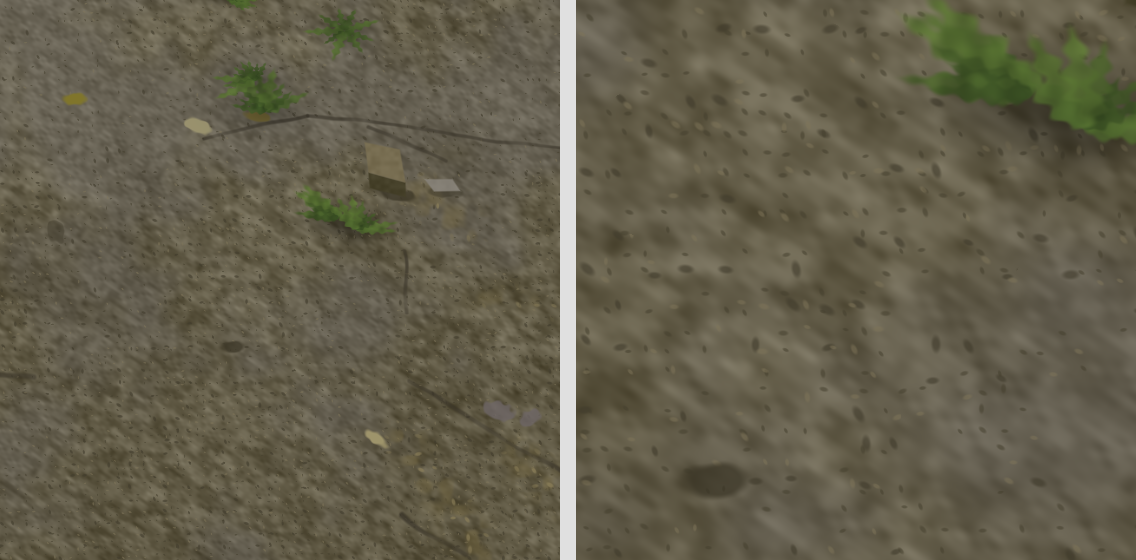
Left: the whole. Right: its middle third, enlarged.
This texture is drawn by a three.js fragment shader. Its source:

```glsl
// Damp bare soil seen at a slant, with weeds, a brick, fallen leaves, twigs and straw.
// Value noise stretched along a down-right grain and scattered specks make the ground;
// soft distance shapes are painted over it.
varying vec2 vUv;
vec2 p;
vec3 col;

float hash(vec2 v) {
  vec3 q = fract(v.xyx * 0.1031);
  q += dot(q, q.yzx + 33.33);
  return fract((q.x + q.y) * q.z);
}

float noise(vec2 v) {
  vec2 i = floor(v), f = fract(v);
  f = f * f * (3.0 - 2.0 * f);
  return mix(mix(hash(i), hash(i + vec2(1, 0)), f.x),
             mix(hash(i + vec2(0, 1)), hash(i + 1.0), f.x), f.y);
}

float fbm(vec2 v) {
  return 0.5 * noise(v) + 0.3 * noise(v * 2.1 + 7.3) + 0.2 * noise(v * 4.3 + 19.1);
}

vec2 turn(vec2 v, float a) {
  return vec2(cos(a) * v.x + sin(a) * v.y, cos(a) * v.y - sin(a) * v.x);
}

float segment(vec2 v, vec2 a, vec2 b) {
  vec2 d = b - a;
  return length(v - a - d * clamp(dot(v - a, d) / dot(d, d), 0.0, 1.0));
}

// Small ovals, one per cell at the given chance
float specks(float scale, float chance, float seed) {
  vec2 v = p * scale + seed, cell = floor(v);
  vec2 centre = 0.36 + 0.28 * vec2(hash(cell + 5.0), hash(cell + 11.0));
  vec2 q = turn(fract(v) - centre, hash(cell + 3.0) * 2.0 - 1.6);
  float d = length(q / vec2(0.34, 0.18)) / (0.6 + 0.4 * hash(cell + 17.0));
  return step(hash(cell), chance) * (1.0 - smoothstep(0.35, 1.0, d));
}

// Tilted ellipse with a ragged rim
void chip(vec3 tint, vec2 centre, vec2 radii, float angle, float opacity) {
  float d = length(turn(p - centre, angle) / radii) + 0.5 * noise(p * 90.0) - 0.25;
  float soft = 0.0025 / radii.y;
  col = mix(col, tint, opacity * (1.0 - smoothstep(1.0 - soft, 1.0 + soft, d)));
}

// Wavering dark thread that fades in and out
void twig(vec2 a, vec2 b, float width) {
  vec2 v = p + 0.012 * (vec2(noise(p * 17.0), noise(p * 17.0 + 40.0)) - 0.5);
  float mask = 1.0 - smoothstep(width * 0.3, width + 0.002, segment(v, a, b));
  col = mix(col, vec3(0.21, 0.19, 0.15), mask * (0.25 + 0.5 * noise(p * 28.0)));
}

// Clockwise quad
float edge(vec2 a, vec2 b) {
  vec2 d = normalize(b - a);
  return dot(p - a, vec2(d.y, -d.x));
}

void quad(vec3 tint, vec2 a, vec2 b, vec2 c, vec2 d) {
  float inside = min(min(edge(a, b), edge(b, c)), min(edge(c, d), edge(d, a)));
  tint += 0.05 * (noise(p * 120.0) - 0.5);
  col = mix(col, tint, smoothstep(-0.002, 0.002, inside));
}

// Fan of toothed tapering leaves over a soft shadow
void weed(vec2 root, float size, float heading, float spread, float seed) {
  vec2 v = (p - root) / size, shade = v / vec2(0.9, 0.4);
  col *= 1.0 - 0.25 * exp(-2.0 * dot(shade, shade));
  for (int i = 0; i < 9; i++) {
    float k = float(i), h = hash(vec2(k, seed)), g = hash(vec2(seed, k + 9.0));
    vec2 q = turn(v / vec2(1.0, 0.75), heading + spread * ((k + h) / 9.0 - 0.5));
    q /= 0.55 + 0.6 * g;
    q.y += 0.25 * (h - 0.5) * q.x * q.x;
    float t = clamp(q.x, 0.0, 1.0);
    float width = 0.16 * sqrt(t) * (1.0 - t) * (1.7 + 0.7 * sin(t * 26.0 + 6.0 * h));
    float mask = 1.0 - smoothstep(-0.03, 0.04, abs(q.y) - width);
    mask *= smoothstep(-0.02, 0.06, q.x) * (1.0 - smoothstep(0.85, 1.05, q.x));
    vec3 green = mix(vec3(0.19, 0.27, 0.12), vec3(0.36, 0.46, 0.20), 0.7 * g + 0.3 * t);
    col = mix(col, green * (0.85 + 0.3 * noise(p * 110.0)), mask * 0.85);
  }
}

void soil() {
  vec2 g = turn(p, -0.6) * vec2(0.55, 1.0);
  float rough = smoothstep(0.3, 0.65, fbm(p * 5.0 + 31.0) + 0.2 * (0.5 - p.y));
  float tone = 0.05 * fbm(p * 4.0 + 3.0) + 0.09 * fbm(g * 24.0) + 0.035 * p.y - 0.0875;
  tone += 0.07 * (1.0 + rough) * (noise(g * 95.0) - 0.5) + 0.075 * (noise(g * 190.0) - 0.5);
  col = mix(vec3(0.395, 0.373, 0.318), vec3(0.384, 0.358, 0.276), rough) + tone;
  col = mix(col, vec3(0.25, 0.23, 0.17), specks(48.0, 0.1 + 0.22 * rough, 2.3) * 0.6);
  col = mix(col, vec3(0.27, 0.25, 0.18), specks(85.0, 0.15 + 0.25 * rough, 8.6) * 0.55);
  col = mix(col, vec3(0.50, 0.46, 0.35), specks(75.0, 0.05 + 0.16 * rough, 14.1) * 0.5);
}

void main() {
  p = vUv;
  soil();

  // Straw at the lower right and by the brick
  float d = min(segment(p, vec2(0.72, 0.21), vec2(0.86, 0.02)), segment(p, vec2(0.75, 0.655), vec2(0.83, 0.6)));
  d = min(d, min(segment(p, vec2(0.93, 0.18), vec2(1.0, 0.12)), segment(p, vec2(0.85, 0.47), vec2(1.0, 0.45)) + 0.02));
  float straw = exp(-d * d * 900.0);
  col = mix(col, vec3(0.47, 0.42, 0.27), straw * 0.5 * smoothstep(0.4, 0.75, noise(p * 45.0)));
  col = mix(col, vec3(0.55, 0.50, 0.35), straw * specks(34.0, 0.6, 23.0) * 0.7);

  // Twigs and dark clods
  twig(vec2(0.36, 0.755), vec2(0.55, 0.795), 0.003);
  twig(vec2(0.55, 0.795), vec2(1.0, 0.735), 0.003);
  twig(vec2(0.66, 0.77), vec2(0.8, 0.71), 0.003);
  twig(vec2(0.73, 0.32), vec2(1.0, 0.155), 0.004);
  twig(vec2(0.72, 0.55), vec2(0.725, 0.44), 0.003);
  twig(vec2(0.72, 0.08), vec2(0.83, 0.01), 0.005);
  twig(vec2(0.0, 0.335), vec2(0.06, 0.325), 0.005);
  vec3 dark = vec3(0.22, 0.20, 0.14);
  chip(dark, vec2(0.415, 0.38), vec2(0.018, 0.009), 0.1, 0.7);
  chip(dark, vec2(0.1, 0.585), vec2(0.014, 0.02), 0.3, 0.35);

  // Brick and shard with shadows
  chip(dark, vec2(0.71, 0.654), vec2(0.04, 0.011), -0.25, 0.7);
  chip(dark, vec2(0.795, 0.658), vec2(0.03, 0.01), -0.1, 0.5);
  vec2 left = vec2(0.658, 0.692), right = vec2(0.724, 0.674);
  quad(vec3(0.27, 0.25, 0.16), left, right, vec2(0.725, 0.648), vec2(0.66, 0.664));
  quad(vec3(0.46, 0.42, 0.31), vec2(0.651, 0.746), vec2(0.714, 0.733), right, left);
  quad(vec3(0.53, 0.51, 0.47), vec2(0.758, 0.68), vec2(0.808, 0.68), vec2(0.822, 0.659), vec2(0.775, 0.658));

  // Fallen leaves and petals
  chip(vec3(0.60, 0.57, 0.43), vec2(0.352, 0.776), vec2(0.025, 0.013), -0.4, 1.0);
  chip(vec3(0.62, 0.58, 0.42), vec2(0.673, 0.217), vec2(0.022, 0.01), -0.6, 1.0);
  chip(vec3(0.47, 0.42, 0.22), vec2(0.46, 0.792), vec2(0.021, 0.01), -0.2, 1.0);
  chip(vec3(0.50, 0.46, 0.17), vec2(0.133, 0.823), vec2(0.02, 0.01), 0.0, 1.0);
  chip(vec3(0.43, 0.40, 0.40), vec2(0.892, 0.267), vec2(0.025, 0.016), -0.3, 0.8);
  chip(vec3(0.43, 0.40, 0.40), vec2(0.947, 0.254), vec2(0.018, 0.013), 0.4, 0.8);

  weed(vec2(0.475, 0.8), 0.1, 1.7, 2.6, 4.0);
  weed(vec2(0.455, 0.855), 0.075, 2.4, 2.8, 21.0);
  weed(vec2(0.615, 0.945), 0.075, 3.1, 6.2, 7.0);
  weed(vec2(0.605, 0.61), 0.095, 2.6, 1.1, 12.0);
  weed(vec2(0.635, 0.59), 0.075, 1.1, 2.6, 16.0);
  weed(vec2(0.405, 1.005), 0.055, -0.4, 0.8, 31.0);
  gl_FragColor = vec4(col, 1.0);
}
```
